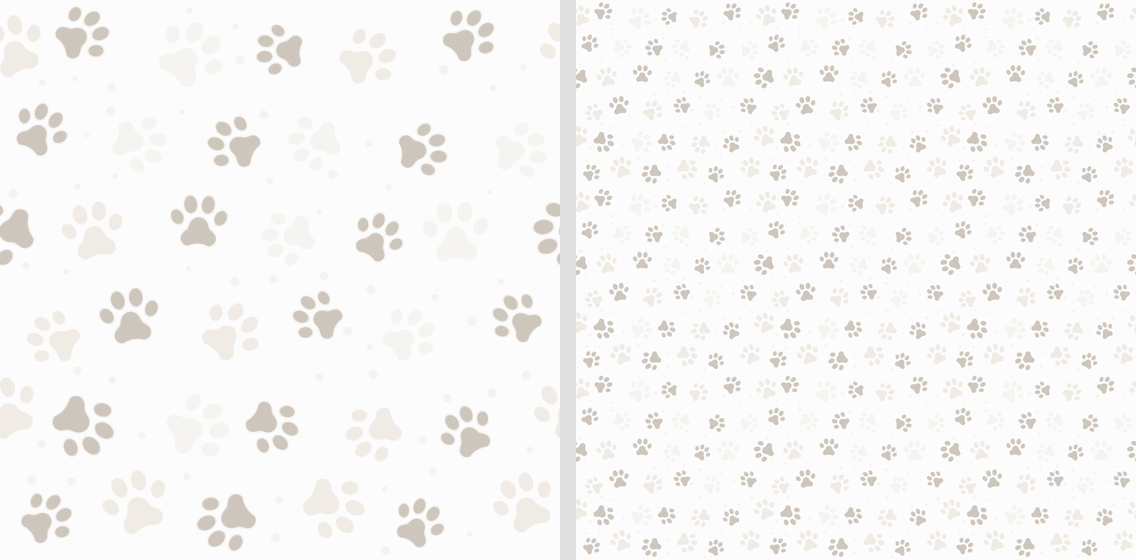
Left, the tile; right, the same tile 3 across and 3 down.
Give the GLSL for this pattern, as a Shadertoy shader.

```glsl
// Seamless scatter of taupe, beige and pale paw prints with small dots between them.

const vec3 BACKGROUND = vec3(0.990, 0.989, 0.989);
const vec3 TAUPE      = vec3(0.807, 0.778, 0.740);
const vec3 BEIGE      = vec3(0.940, 0.920, 0.896);
const vec3 PALE       = vec3(0.960, 0.956, 0.941);
const vec3 DOT_COLOR  = vec3(0.956, 0.952, 0.952);

const float PAW_CELLS    = 6.0;    // even, so staggered rows wrap
const float DOT_CELLS    = 11.0;
const float PAW_MIN      = 0.043;  // half width of a print
const float PAW_MAX      = 0.056;
const float LIGHT_GROWTH = 1.08;   // light prints are a little larger
const float PAW_JITTER   = 0.28;   // in cells
const float MAX_TURN     = 2.3;    // radians either side of upright
const float DOT_MIN      = 0.004;
const float DOT_MAX      = 0.009;
const float DOT_GAP      = 0.020;  // clearance between dots and prints
const float SOFTNESS     = 0.0012;
const float HALO_WIDTH   = 0.004;
const float HALO         = 0.45;
const float GRAIN        = 0.008;
const float TAU          = 6.2831853;

vec3 hash3(vec2 cell, float seed) {
    vec3 p = fract(vec3(cell.xyx + seed) * vec3(0.1031, 0.1030, 0.0973));
    p += dot(p, p.yxz + 33.33);
    return fract((p.xxy + p.yzz) * p.zyx);
}

// Clockwise rotation.
vec2 rotate(vec2 v, float angle) {
    float c = cos(angle), s = sin(angle);
    return vec2(c * v.x + s * v.y, c * v.y - s * v.x);
}

float smoothMin(float a, float b, float k) {
    float h = max(k - abs(a - b), 0.0) / k;
    return min(a, b) - 0.25 * k * h * h;
}

float toe(vec2 p, vec2 center, vec2 radii, float tilt) {
    vec2 q = rotate(p - center, -tilt);
    return (length(q / radii) - 1.0) * radii.x;
}

// Upright print of half width 1, centred on the origin.
float pawDistance(vec2 p) {
    p = vec2(abs(p.x), p.y + 0.4);
    float along = min(p.x, 0.37);
    float heel = length(p - vec2(along, -0.13 - 0.6 * along * along)) - 0.27;
    float pad = smoothMin(heel, length(p - vec2(0.0, 0.22)) - 0.34, 0.3);
    float innerToe = toe(p, vec2(0.32, 1.02), vec2(0.235, 0.32), 0.12);
    float outerToe = toe(p, vec2(0.79, 0.55), vec2(0.215, 0.28), 0.5);
    return min(pad, min(innerToe, outerToe));
}

// Nearest print: x = distance in canvas units, y = 0 taupe, 1 beige, 2 pale.
vec2 nearestPaw(vec2 uv) {
    vec2 grid = uv * PAW_CELLS;
    vec2 nearest = vec2(1.0, 0.0);
    for (int j = -1; j <= 1; j++) {
        float row = floor(grid.y) + float(j);
        float stagger = 0.5 * mod(row, 2.0);
        for (int i = -1; i <= 1; i++) {
            vec2 cell = vec2(floor(grid.x - stagger) + float(i), row);
            vec2 id = mod(cell, PAW_CELLS);
            vec3 place = hash3(id, 3.7);
            vec3 look = hash3(id, 41.3);
            bool isLight = mod(id.x + floor(id.y * 0.5), 2.0) > 0.5;
            float kind = isLight ? 1.0 + step(0.5, look.y) : 0.0;
            float size = mix(PAW_MIN, PAW_MAX, look.x) * (isLight ? LIGHT_GROWTH : 1.0);
            vec2 center = cell + 0.5 + (place.xy - 0.5) * PAW_JITTER;
            center.x += stagger;
            vec2 local = rotate((grid - center) / PAW_CELLS, (place.z * 2.0 - 1.0) * MAX_TURN);
            float d = pawDistance(local / size) * size;
            if (d < nearest.x) nearest = vec2(d, kind);
        }
    }
    return nearest;
}

// Each dot stays inside its cell and is dropped when a print is close.
float dotDistance(vec2 uv) {
    vec2 cell = floor(uv * DOT_CELLS);
    vec3 h = hash3(mod(cell, DOT_CELLS), 17.9);
    vec2 center = (cell + 0.5 + (h.xy - 0.5) * 0.7) / DOT_CELLS;
    if (nearestPaw(center).x < DOT_GAP) return 1.0;
    return length(uv - center) - mix(DOT_MIN, DOT_MAX, h.z);
}

void mainImage(out vec4 fragColor, in vec2 fragCoord) {
    vec2 uv = fragCoord / iResolution.y;
    float edge = max(SOFTNESS, 0.8 / iResolution.y);

    // Dots
    float dotMask = 1.0 - smoothstep(-edge, edge, dotDistance(uv));
    vec3 color = mix(BACKGROUND, DOT_COLOR, dotMask);

    // Prints, with a faint halo and grain on the dark ones
    vec2 paw = nearestPaw(uv);
    vec3 ink = paw.y < 0.5 ? TAUPE : (paw.y < 1.5 ? BEIGE : PALE);
    if (paw.y < 0.5) {
        color = mix(color, BEIGE, HALO * (1.0 - smoothstep(0.0, HALO_WIDTH, paw.x)));
        ink += GRAIN * sin(TAU * dot(uv, vec2(131.0, 47.0))) * sin(TAU * dot(uv, vec2(-53.0, 118.0)));
    }
    color = mix(color, ink, 1.0 - smoothstep(-edge, edge, paw.x));

    fragColor = vec4(color, 1.0);
}
```
